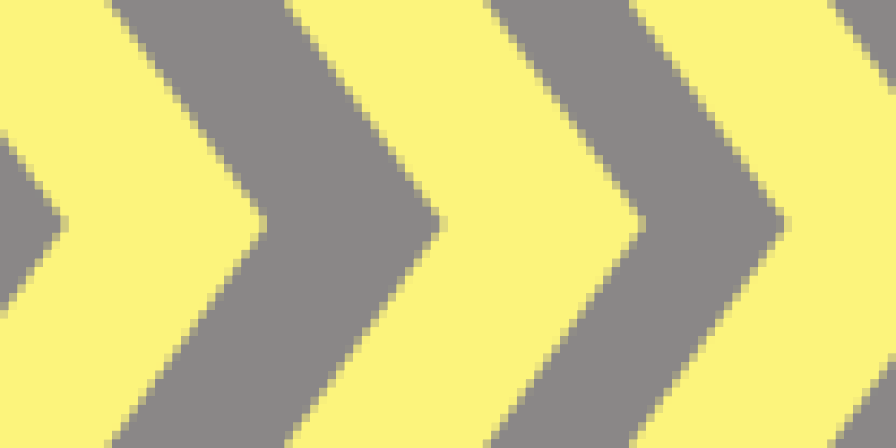
Give the GLSL for this pattern, as a Shadertoy shader.

```glsl
// Yellow right-pointing chevrons on grey, with finely stepped edges.

#define YELLOW      vec3(0.99, 0.955, 0.485)
#define GREY        vec3(0.54, 0.53, 0.53)
#define BAND_COUNT  3
#define FIRST_BAND  0.372   // centre of the first band, measured along the tips
#define PITCH       0.8055  // mean distance between bands
#define MIDDLE_SHIFT 0.037  // uneven spacing of every second band
#define HALF_WIDTH  0.2240  // half the horizontal width of a band
#define SLANT       0.715   // horizontal run per unit of height
#define ROWS        52.0    // steps over the canvas height
#define EDGE_BLEND  1.4     // edge softness, in steps

// Snap to cell centres, with a one-pixel blend across cell borders.
vec2 snapToCells(vec2 p) {
    vec2 cell = p * ROWS;
    vec2 border = floor(cell + 0.5);
    float pixel = ROWS / iResolution.y;
    return (border + clamp((cell - border) / pixel, -0.5, 0.5)) / ROWS;
}

// Coverage of one chevron band whose tip line is centred at the given x.
float chevron(vec2 p, float centre) {
    float tip = p.x + SLANT * abs(p.y - 0.5);
    float dist = abs(tip - centre) - HALF_WIDTH;
    return clamp(0.5 - dist * ROWS / EDGE_BLEND, 0.0, 1.0);
}

void mainImage(out vec4 fragColor, in vec2 fragCoord) {
    vec2 p = snapToCells(fragCoord / iResolution.y);

    // Repeat the bands from left to right
    float paint = 0.0;
    for (int i = 0; i < BAND_COUNT; i++) {
        float centre = FIRST_BAND + PITCH * float(i) + MIDDLE_SHIFT * float(i % 2);
        paint = max(paint, chevron(p, centre));
    }

    fragColor = vec4(mix(GREY, YELLOW, paint), 1.0);
}
```
